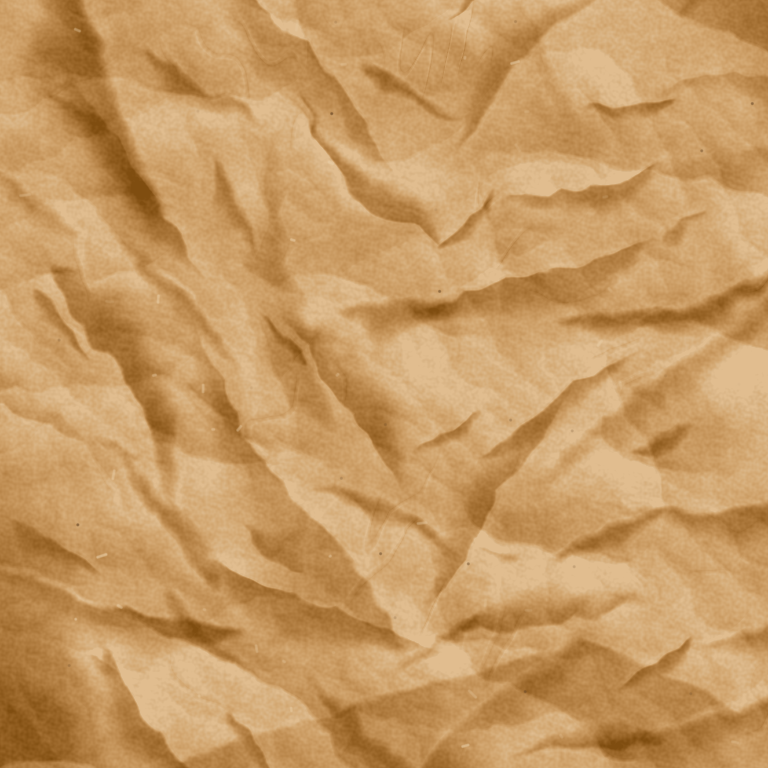
Write a Shadertoy shader that draws this texture.

```glsl
// Crumpled brown kraft paper. Folded gradient noise lights the broad facets,
// a loop scatters one-sided wedge shadows along creases, and fine noise adds
// wrinkles, pulp grain, fibres and specks. One darkness value drives colour.

#define FOLD_COUNT 60
#define FOLD_LARGE 0.29
#define FOLD_SMALL 0.03
#define FOLD_DEPTH 0.60
#define BASE_SHADE 0.12
#define FACET_CONTRAST 0.115
#define WRINKLE 0.16
#define GRAIN 0.135
#define FLECK_CELLS 17.0
#define PEAK vec2(0.76, 0.18)
#define PAPER_LIGHT vec3(0.85, 0.705, 0.52)
#define PAPER_DARK vec3(0.54, 0.34, 0.10)

vec4 hash4(vec2 p) {
    vec4 q = fract(p.xyxy * vec4(0.1031, 0.1030, 0.0973, 0.1099));
    q += dot(q, q.wzxy + 33.33);
    return fract((q.xxyz + q.yzzw) * q.zywx);
}

vec2 gradient(vec2 cell) {
    float angle = 6.2832 * hash4(cell + 17.0).x;
    return vec2(cos(angle), sin(angle));
}

// Gradient noise, roughly -0.7 to 0.7
float noise(vec2 p) {
    vec2 i = floor(p), f = p - i;
    vec2 s = f * f * f * (f * (f * 6.0 - 15.0) + 10.0);
    vec2 e = vec2(1.0, 0.0);
    float low = mix(dot(gradient(i), f), dot(gradient(i + e), f - e), s.x);
    float high = mix(dot(gradient(i + e.yx), f - e.yx),
                     dot(gradient(i + 1.0), f - 1.0), s.x);
    return mix(low, high, s.y);
}

vec2 turn(vec2 p, float angle) {
    float c = cos(angle), s = sin(angle);
    return vec2(c * p.x - s * p.y, s * p.x + c * p.y);
}

// Sheet height: absolute noise creases sharply where it crosses zero
float sheetHeight(vec2 p) {
    float h = abs(noise(turn(p, 0.7) * vec2(2.2, 3.8) + 3.0)) / 3.0;
    h += 0.7 * abs(noise(turn(p, -0.4) * vec2(4.0, 7.0) + 41.0)) / 5.5;
    h += 0.45 * abs(noise(turn(p, 0.8) * vec2(8.0, 15.0) + 19.0)) / 11.0;
    return h + 0.55 * noise(p * 10.0 + 73.0) / 10.0;
}

// One crease: crisp on the crest side, fading across a tapered wedge
float foldShade(vec2 p, float index) {
    vec4 h = hash4(vec2(index, 5.0));
    vec4 k = hash4(vec2(index, 29.0));
    vec2 centre = fract(0.37 + index * vec2(0.7549, 0.5698));
    float size = mix(FOLD_LARGE, FOLD_SMALL, sqrt(index / float(FOLD_COUNT)));
    float lean = mix(-0.85, 0.35, smoothstep(0.35, 0.65, centre.x));
    vec2 q = turn(p - centre, -lean - 1.2 * (h.x - 0.5));
    float along = q.x / size;
    float side = k.x < 0.3 ? 1.0 : -1.0;
    float across = side * q.y + 0.2 * (h.y - 0.5) * size * along * along;

    float tip = 1.2 * (h.z - 0.5);
    float taper = min((1.0 - along) / (1.0 - tip), (1.0 + along) / (1.0 + tip));
    taper = clamp(taper, 0.0, 1.0);
    float ends = smoothstep(0.0, 0.4, taper);
    float width = size * mix(0.2, 0.5, h.w) * taper;
    float blur = mix(0.002, 0.012, k.y * k.y);

    float shadow = smoothstep(-blur, blur, across)
                 * (1.0 - smoothstep(0.2 * width, width + 0.005, across));
    float rim = exp(-abs(across + 0.006) / 0.005);
    return ends * (FOLD_DEPTH * mix(0.4, 1.35, k.z) * shadow - 0.08 * rim);
}

// Sparse pale fibres (x) and dark specks (y)
vec2 flecks(vec2 p) {
    vec2 cell = floor(p * FLECK_CELLS);
    vec4 h = hash4(cell + 101.0), k = hash4(cell + 211.0);
    vec2 q = p - (cell + 0.25 + 0.5 * h.xy) / FLECK_CELLS;
    vec2 r = turn(q, 3.1416 * h.z);
    r.x -= clamp(r.x, -0.006 * k.x, 0.006 * k.x);
    float fibre = 1.0 - smoothstep(0.0004, 0.003, length(r));
    float speck = 1.0 - smoothstep(0.0006, 0.003, length(q));
    return vec2(fibre * step(0.8, h.w) * k.y, speck * step(h.w, 0.1) * k.z);
}

void mainImage(out vec4 fragColor, in vec2 fragCoord) {
    vec2 uv = fragCoord / iResolution.y;

    // Wobble so that no crease is ruler straight; absolute noise adds kinks
    vec2 p = uv + 0.030 * vec2(noise(uv * 5.0), noise(uv * 5.0 + 57.0));
    p += 0.022 * abs(vec2(noise(uv * 13.0 + 9.0), noise(uv * 13.0 + 83.0)));
    p += 0.005 * vec2(noise(uv * 38.0 + 5.0), noise(uv * 38.0 + 67.0));

    // Facets lit from the upper right
    vec2 toLight = 0.003 * normalize(vec2(0.5, 0.85));
    float slope = (sheetHeight(p + toLight) - sheetHeight(p - toLight)) / 0.006;
    float shade = BASE_SHADE + FACET_CONTRAST * slope + 0.07 * noise(uv * 3.0 + 20.0);

    // Scattered creases
    float folds = 0.0;
    for (int i = 0; i < FOLD_COUNT; i++) folds += foldShade(p, float(i));
    folds *= 1.0 + 0.5 * noise(p * 11.0 + 47.0);

    // Thin broken wrinkles, each a dark line beside a pale one
    float line = noise(turn(p, mix(0.8, -0.35, smoothstep(0.3, 0.7, uv.x)))
                       * vec2(5.0, 11.0) + 61.0);
    float broken = smoothstep(0.05, 0.35, noise(uv * 7.0 + 91.0));
    shade += WRINKLE * broken * (exp(-abs(line - 0.03) / 0.03)
                               - 0.7 * exp(-abs(line + 0.04) / 0.03));

    // Broad peak below, and shaded left and upper right corners
    float run = p.x - PEAK.x;
    float below = PEAK.y - abs(run) * (run < 0.0 ? 0.34 : 0.5) - p.y;
    folds += 0.42 * smoothstep(-0.004, 0.007, below) * exp(-max(below, 0.0) / 0.13);
    float edge = p.x + 0.09 * noise(uv * 4.5 + 31.0);
    folds += 1.0 * (1.0 - smoothstep(-0.02, 0.12, edge))
                 * (1.0 - smoothstep(0.15, 0.5, p.y));
    folds += 0.4 * smoothstep(1.8, 1.92, p.x + p.y);
    shade += folds > 0.0 ? 1.0 - exp(-1.15 * folds) : folds;

    // Pulp grain: soft mottling, slanted strands and fine tooth
    vec2 strand = turn(uv, 0.35);
    float grain = 0.6 * noise(uv * 42.0) + 0.5 * noise(uv * 95.0 + 7.0)
                + 0.7 * noise(strand * vec2(60.0, 170.0)) + noise(uv * 210.0 + 13.0);
    shade = clamp(shade + GRAIN * grain, -0.1, 1.1);

    vec3 tone = pow(vec3(max(shade, 0.0)), vec3(1.28, 1.0, 0.86)) + min(shade, 0.0);
    vec3 colour = PAPER_LIGHT - (PAPER_LIGHT - PAPER_DARK) * tone;
    vec2 fleck = flecks(uv);
    colour = mix(colour, vec3(0.92, 0.82, 0.67), 0.6 * fleck.x);
    colour = mix(colour, vec3(0.40, 0.27, 0.14), 0.7 * fleck.y);
    fragColor = vec4(colour, 1.0);
}
```
